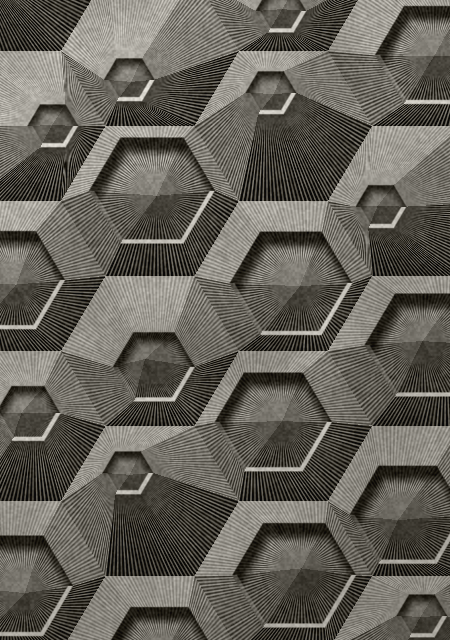
This pattern is drawn by a Shadertoy shader. Its source:

```glsl
// Relief of hexagonal tiles, each a fluted frustum around a sunken hexagonal well.
// One facet function gives slope direction and flute coordinate for walls and floors;
// a raking light from the upper left shades them. Cell height is 1, y points down.

const vec2 LIGHT = vec2(-0.35, -0.94);

float hash(vec2 p) {
    vec3 q = fract(vec3(p.xyx) * 0.1031);
    q += dot(q, q.yzx + 33.33);
    return fract((q.x + q.y) * q.z);
}

float noise(vec2 p) {
    vec2 i = floor(p), f = fract(p);
    f = f * f * (3.0 - 2.0 * f);
    return mix(mix(hash(i), hash(i + vec2(1, 0)), f.x),
               mix(hash(i + vec2(0, 1)), hash(i + vec2(1, 1)), f.x), f.y);
}

// Frustum from an inner hexagon (centre o, apothem a) to an outer one (centre 0, apothem b).
// Returns x: inner-to-outer position, y: position along the side, zw: facet normal.
vec4 facet(vec2 p, vec2 o, float a, float b) {
    float s = -1e3;
    vec2 normal = vec2(0);
    for (int k = 0; k < 6; k++) {
        float angle = (float(k) + 0.5) * 1.0472;
        vec2 n = vec2(cos(angle), sin(angle));
        float sk = (dot(p - o, n) - a) / (b - a - dot(o, n));
        if (sk > s) { s = sk; normal = n; }
    }
    vec2 tangent = vec2(-normal.y, normal.x);
    float along = dot(p - o * (1.0 - s), tangent) / max(mix(a, b, s), 1e-3);
    return vec4(s, along, normal);
}

float hexDistance(vec2 p, float apothem) {
    return facet(p, vec2(0), 0.0, 1.0).x - apothem;
}

// Signed ridge height, uneven from flute to flute, fading where flutes get too fine.
float flutes(float along, float count, float radius, float px) {
    float x = along * count;
    float uneven = 0.75 + 0.5 * hash(vec2(floor(x + 0.5) + 40.0, count));
    return cos(6.2832 * x) * uneven * smoothstep(1.2, 2.4, radius / count / px);
}

// Size class of a well: 0 small, 1 medium, 2 large.
float wellClass(float col, float row) {
    if (mod(col, 2.0) > 0.5) return mod(2.0 * row + 0.5 * (col - 1.0), 3.0);
    return row < 0.5 ? 0.0 : 2.0 - step(col + abs(row - 2.0), 0.5);
}

void mainImage(out vec4 fragColor, in vec2 fragCoord) {
    float px = 4.267 / iResolution.y;
    vec2 uv = fragCoord / iResolution.xy;
    vec2 pos = vec2(fragCoord.x * px * 0.974 - 0.108, 3.928 - fragCoord.y * px);

    // Nearest cell of the staggered grid
    vec2 cell = vec2(0), p = vec2(9);
    for (int i = 0; i < 2; i++) {
        float col = floor(pos.x / 0.866) + float(i);
        float shift = 0.5 - 0.5 * mod(col, 2.0);
        float row = round(pos.y - shift);
        vec2 d = pos - vec2(col * 0.866, row + shift);
        if (dot(d, d) < dot(p, p)) { p = d; cell = vec2(col, row); }
    }

    // Well size and its drift away from the cell centre
    float size = wellClass(cell.x, cell.y);
    float well = size < 0.5 ? 0.143 : size < 1.5 ? 0.183 + 0.048 * cell.x
                                                 : 0.325 + 0.03 * hash(cell + 7.0);
    float drift = size < 0.5 ? 0.235 : size < 1.5 ? 0.11 : 0.07;
    float heading = 2.18 * cell.x + 2.72 * cell.y;
    vec2 center = drift * vec2(cos(heading), sin(heading));
    vec2 q = p - center;
    float d = hexDistance(q, well);

    // Sloping fluted sides
    vec4 side = facet(p, center, well, 0.5);
    float lit = dot(side.zw, LIGHT);
    float ridge = flutes(side.y, 19.0, mix(well, 0.5, side.x), px);
    float slope = 0.45 + 0.2 * lit + ridge * mix(0.22, 0.07, 0.5 + 0.5 * lit);
    slope -= 0.1 * side.x * max(-lit, 0.0);
    slope *= 1.0 - 0.3 * exp(-max(d, 0.0) / 0.02) * max(-lit, 0.0);

    // Floor rays around an off-centre apex
    vec2 apex = well * 0.5 * (vec2(hash(cell + 3.0), hash(cell + 19.0)) - 0.5);
    vec4 base = facet(q, apex, 0.0, well);
    float rays = flutes(base.y, 14.0, well * base.x, px);
    float ground = 0.39 + 0.14 * dot(base.zw, LIGHT) + 0.17 * rays;

    // Shadow of the upper rim, then the bright lower lip
    float shade = hexDistance(q + LIGHT * well * 0.26, well);
    ground *= mix(1.0, 0.25, smoothstep(-0.06, 0.03, shade));
    float wallLit = -dot(facet(q, vec2(0), 0.0, 1.0).zw, LIGHT);
    float lip = smoothstep(-0.028 - px, -0.028 + px, d) * smoothstep(-0.1, 0.6, wallLit);
    ground = mix(ground, 0.8, lip);
    float tone = mix(ground, slope, smoothstep(-px, px, d));

    // Sandy grain, broad unevenness and falloff of the light
    tone += 0.10 * (noise(pos * 75.0) - 0.5) + 0.05 * (noise(pos * 28.0) - 0.5);
    tone *= 0.92 + 0.16 * noise(pos * 2.5);
    tone *= 0.9 + 0.18 * uv.y - 0.06 * uv.x;
    fragColor = vec4(clamp(vec3(tone, tone - 0.013, tone - 0.045), 0.03, 1.0), 1.0);
}
```
